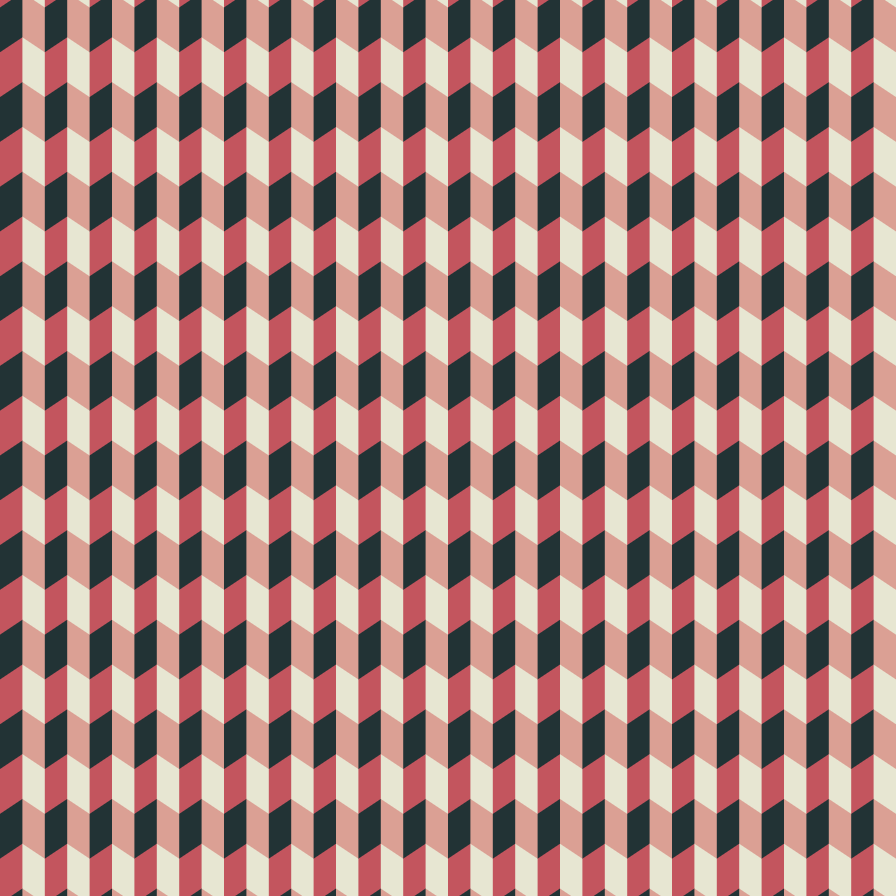
This pattern is drawn by a Shadertoy shader. Its source:

```glsl
// Zigzag bands of slanted blocks: dark and red columns alternating with pink and cream ones.
#define COLUMNS 20.0
#define ROWS 10.0
#define RISE (1.0 / 6.0)
#define DARK vec3(0.133, 0.200, 0.208)
#define RED vec3(0.765, 0.333, 0.369)
#define PINK vec3(0.859, 0.627, 0.580)
#define CREAM vec3(0.906, 0.902, 0.824)

// Smooth coverage of the first half of each unit period.
float firstHalf(float t, float blur) {
    float inside = 0.25 - abs(fract(t + 0.25) - 0.5);
    return clamp(inside / blur + 0.5, 0.0, 1.0);
}

// Triangle wave from -0.5 to 0.5, lowest at whole numbers.
float zigzag(float t) {
    return 0.5 - 2.0 * abs(fract(t) - 0.5);
}

void mainImage(out vec4 fragColor, in vec2 fragCoord) {
    vec2 repeats = vec2(COLUMNS, ROWS);
    vec2 cell = fragCoord / iResolution.xy * repeats;
    vec2 pixel = repeats / iResolution.xy;

    // Shear neighbouring columns in opposite directions.
    float height = cell.y - RISE * zigzag(cell.x);
    float slantBlur = length(vec2(pixel.y, 2.0 * RISE * pixel.x));

    // Alternate the colours along each column, then between columns.
    float lowerBlock = firstHalf(height, slantBlur);
    float shadedSide = firstHalf(cell.x, pixel.x);
    vec3 shaded = mix(DARK, RED, lowerBlock);
    vec3 lit = mix(PINK, CREAM, lowerBlock);

    fragColor = vec4(mix(lit, shaded, shadedSide), 1.0);
}
```
